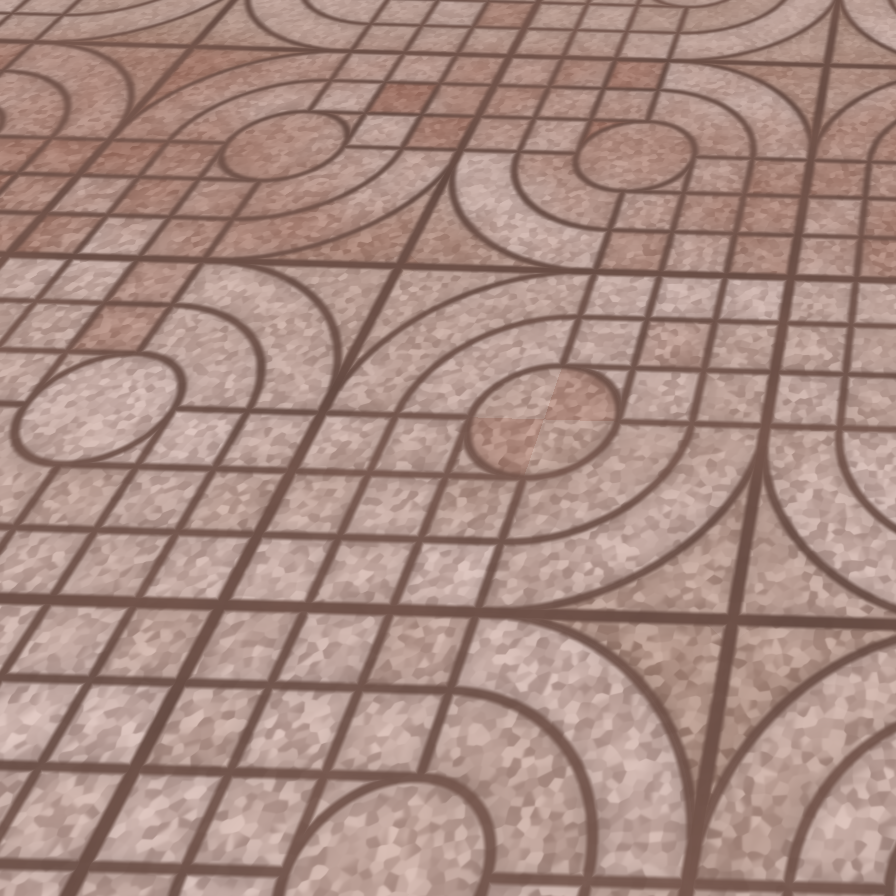
Give the GLSL for this pattern, as a WebGL 2 fragment shader.

```glsl
#version 300 es
precision highp float;
// Paving tiles in perspective: each square has a central disc, two quadrants of
// concentric arcs and two of small squares, mirrored in checkerboard order.
// A plane projection gives tile coordinates; distances carve the grooves.

#define GROOVE 0.0095      // half widths, in tiles
#define JOINT 0.0135
#define SOFTNESS 0.007     // groove edge blur, in tiles
#define GRAINS 55.0        // stone grains per tile
#define GRAIN_CONTRAST 0.30
#define RINGS 6.0          // squares across a tile, arcs share the spacing
#define PALE vec3(0.785, 0.685, 0.660)
#define TAN vec3(0.665, 0.540, 0.485)
#define RUST vec3(0.635, 0.450, 0.395)
#define GROOVE_COLOR vec3(0.425, 0.310, 0.275)

uniform vec2 u_resolution;
out vec4 fragColor;

float hash(vec2 p) {
    return fract(sin(dot(p, vec2(127.1, 311.7))) * 4375.85);
}

// Smooth cellular noise: jittered grains, each with a random tone
float grain(vec2 p) {
    vec2 base = floor(p);
    float tone = 0.0, total = 0.0;
    for (int j = -1; j <= 1; j++)
    for (int i = -1; i <= 1; i++) {
        vec2 id = base + vec2(i, j);
        vec2 offset = id + vec2(hash(id), hash(id + 17.3)) - p;
        float weight = exp(-9.0 * dot(offset, offset));
        tone += weight * hash(id + 41.9);
        total += weight;
    }
    return tone / max(total, 1e-5) - 0.5;
}

// Broad stains from layered sines, about -1 to 1
float stains(vec2 p) {
    float sum = 0.0, amplitude = 0.55;
    for (int i = 0; i < 4; i++) {
        sum += amplitude * sin(p.x + 1.7 * sin(p.y)) * cos(p.y * 1.2 - p.x * 0.4);
        p = mat2(1.6, 1.2, -1.2, 1.6) * p + 2.3;
        amplitude *= 0.6;
    }
    return sum;
}

// Distance to the nearest groove inside a tile, q is centred on the tile
float grooveDistance(vec2 q, bool squares) {
    float r = length(q), spacing = 1.0 / RINGS;
    vec2 a = abs(q);
    float disc = abs(r - spacing);
    if (r < spacing) return disc;
    float axes = min(a.x, a.y);
    vec2 grid = abs(a - round(a * RINGS) * spacing);
    float arcs = abs(r - min(round(r * RINGS), 3.0) * spacing);
    return min(min(disc, axes), squares ? min(grid.x, grid.y) : arcs);
}

void main() {
    // Plane projection, canvas y pointing down
    vec2 canvas = gl_FragCoord.xy / u_resolution;
    canvas.y = 1.0 - canvas.y;
    mat3 view = mat3(0.354, 0.0104, 0.0,
                     -0.208, 0.178, -0.19,
                     0.569, 0.0625, 1.0);
    vec3 ground = inverse(view) * vec3(canvas, 1.0);
    vec2 uv = ground.xy / ground.z;
    float depth = 1.0 / ground.z;

    // Tile, mirrored on alternate squares
    vec2 tile = floor(uv);
    vec2 q = uv - tile - 0.5;
    if (mod(tile.x + tile.y, 2.0) < 0.5) q.x = -q.x;
    float r = length(q);
    bool squares = q.x * q.y < 0.0;

    // Piece number, for tint differences
    vec2 piece = squares ? floor(uv * RINGS)
                         : tile * RINGS + vec2(floor(r * RINGS) + 0.3, 0.4 * sign(q.x));
    if (r < 1.0 / RINGS) piece = tile * RINGS + 0.7;
    float pieceTone = hash(piece);

    // Worn stone: far row is redder, spandrels and odd pieces are darker
    float stain = stains(uv * 3.1 + 0.8);
    float spandrel = !squares && r > 0.5 ? 0.35 : 0.0;
    float far = 1.0 - smoothstep(0.99, 1.01, uv.y);
    float wear = 0.20 + 0.28 * stain + 0.38 * (pieceTone - 0.4) + spandrel + 0.25 * far;
    vec3 color = mix(PALE, TAN, clamp(wear, 0.0, 1.0));
    float redRow = far * smoothstep(-0.15, 0.1, uv.y);
    float rust = redRow * (0.35 + 0.4 * stain + 0.35 * (pieceTone - 0.4));
    rust += 0.45 * smoothstep(0.88, 0.96, pieceTone) * float(squares);
    color = mix(color, RUST, clamp(rust, 0.0, 0.85));
    color += GRAIN_CONTRAST * (1.3 - depth) * grain(uv * GRAINS) * vec3(0.95, 1.0, 1.0);
    color += 0.035 * grain(uv * GRAINS * 0.3);

    // Carved grooves and wider joints with a soft dirty margin
    vec2 edge = 0.5 - abs(q);
    float joint = min(edge.x, edge.y);
    float groove = grooveDistance(q, squares);
    float soft = SOFTNESS * depth + 2.0 * depth / u_resolution.y;
    float carved = 1.0 - smoothstep(GROOVE - soft, GROOVE + soft, groove);
    float gap = 1.0 - smoothstep(JOINT - soft, JOINT + soft, joint);
    color *= 1.0 - 0.13 * exp(-45.0 * min(groove, joint));
    vec3 dirt = GROOVE_COLOR * (1.0 + 0.12 * stain);
    color = mix(color, dirt, max(0.88 * carved, 0.95 * gap));

    fragColor = vec4(clamp(color, 0.0, 1.0), 1.0);
}
```
